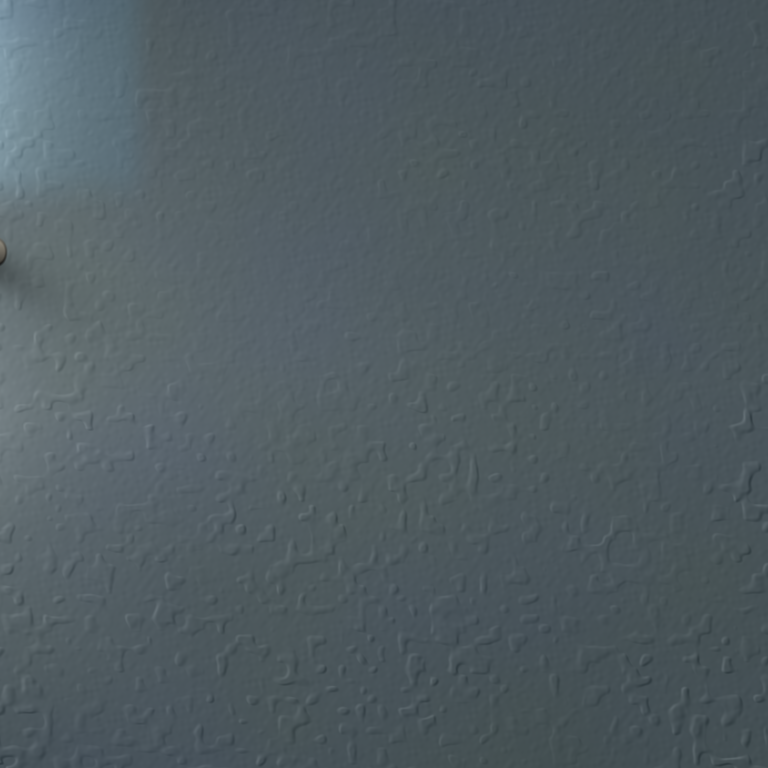
This texture is drawn by a Shadertoy shader. Its source:

```glsl
const vec3 WALL_TINT = vec3(0.0, 0.045, 0.066);
const vec3 WINDOW_GLOW = vec3(0.15, 0.18, 0.19);
const vec3 WINDOW_TINT = vec3(-0.012, 0.015, 0.032);
const vec3 KNOB_COLOR = vec3(0.55, 0.53, 0.48);
const float DARK_TONE = 0.250;
const float LIGHT_GAIN = 0.150;
const float LIGHT_FALLOFF = 1.45;
const float CHIP_SCALE = 76.0;
const float GRAIN_SCALE = 165.0;
const float CHIP_DEPTH = 0.075;
const float GRAIN_DEPTH = 0.022;
const vec2 LIGHT_STEP = vec2(-0.0027, 0.0017);
const vec2 KNOB_CENTER = vec2(-0.004, 0.672);
const vec2 KNOB_SIZE = vec2(0.013, 0.018);

float hash(vec2 p) {
    vec3 q = fract(vec3(p.xyx) * 0.1031);
    q += dot(q, q.yzx + 33.33);
    return fract((q.x + q.y) * q.z);
}

float noise(vec2 p) {
    vec2 cell = floor(p);
    vec2 f = fract(p);
    f = f * f * (3.0 - 2.0 * f);
    float low = mix(hash(cell), hash(cell + vec2(1, 0)), f.x);
    float high = mix(hash(cell + vec2(0, 1)), hash(cell + vec2(1, 1)), f.x);
    return mix(low, high, f.y);
}

float fbm(vec2 p) {
    float sum = 0.0;
    float weight = 0.5;
    for (int i = 0; i < 4; i++) {
        sum += weight * noise(p);
        p = mat2(1.6, 1.2, -1.2, 1.6) * p + 17.3;
        weight *= 0.5;
    }
    return sum;
}

// Raised plaster: scattered chips over a fine grain
float plasterHeight(vec2 p, float roughness) {
    vec2 warped = p + 0.006 * vec2(noise(p * 60.0), noise(p * 60.0 + 41.0));
    float chips = smoothstep(0.55, 0.92, noise(warped * CHIP_SCALE));
    float grain = noise(mat2(0.8, 0.6, -0.6, 0.8) * p * GRAIN_SCALE);
    return CHIP_DEPTH * roughness * chips + GRAIN_DEPTH * grain;
}

// Broad side light, strongest at the left and mid height
float wallTone(vec2 p) {
    float band = (p.y - 0.58) / 0.50;
    float light = exp(-LIGHT_FALLOFF * p.x - band * band);
    float edge = 0.06 * exp(-p.x / 0.06 - pow((p.y - 0.46) / 0.11, 2.0));
    return DARK_TONE + LIGHT_GAIN * light + edge;
}

// Soft cast shadow that widens away from the knob
float knobShadow(vec2 p) {
    vec2 d = p - KNOB_CENTER + vec2(0.0, 0.022);
    float across = (d.y + 0.45 * d.x) / (0.022 + 0.25 * max(d.x, 0.0));
    return exp(-across * across - max(d.x, 0.0) / 0.05);
}

void mainImage(out vec4 fragColor, in vec2 fragCoord) {
    vec2 uv = fragCoord / iResolution.xy;
    float pixel = 1.0 / iResolution.y;

    // Wall light with faint cloudy colour shifts
    float cloud = fbm(uv * 4.0) - 0.47;
    float hue = fbm(uv * 5.0 + 30.0) - 0.47;
    vec3 color = wallTone(uv) + WALL_TINT + 0.025 * cloud;
    color += hue * vec3(0.008, 0.012, -0.035);

    // Cool light falling through a window
    float pane = smoothstep(0.205, 0.155, uv.x + 0.012 * cloud)
               * smoothstep(0.715, 0.785, uv.y + 0.03 * cloud);
    float glow = exp(-uv.x / 0.095 - pow((uv.y - 0.93) / 0.22, 2.0));
    color += pane * (WINDOW_TINT + WINDOW_GLOW * glow);
    color += 0.025 * exp(-uv.x / 0.12) * smoothstep(0.6, 0.9, uv.y);

    // Relief shading, rougher low on the wall and near both sides
    float sides = smoothstep(0.30, 0.05, uv.x) + smoothstep(0.85, 0.98, uv.x);
    float roughness = 0.35 + 0.45 * smoothstep(0.58, 0.42, uv.y) + 0.25 * sides;
    roughness *= 0.4 + 1.3 * noise(uv * 9.0 + 5.0);
    float slope = plasterHeight(uv, roughness)
                - plasterHeight(uv + LIGHT_STEP, roughness);
    color += slope * (0.6 + 1.3 * color.g);

    // Knob and its shadow at the left edge
    color *= 1.0 - 0.32 * knobShadow(uv);
    vec2 q = (uv - KNOB_CENTER) / KNOB_SIZE;
    float rim = (length(q) - 1.0) * KNOB_SIZE.x;
    float shade = 0.75 + 0.35 * q.y - 0.35 * smoothstep(0.7, 1.0, length(q));
    color = mix(color, KNOB_COLOR * shade, smoothstep(1.5 * pixel, -1.5 * pixel, rim));

    fragColor = vec4(clamp(color, 0.0, 1.0), 1.0);
}
```
